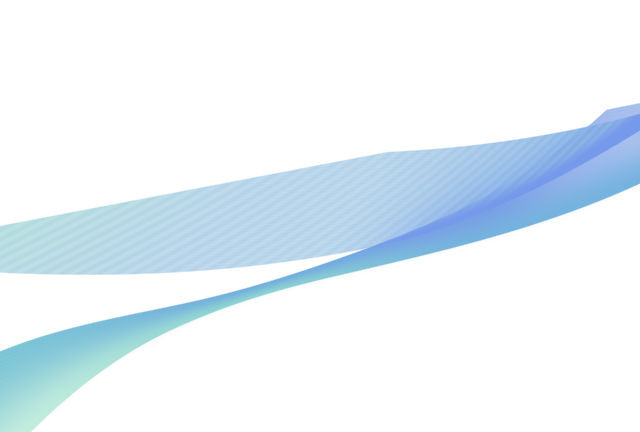
A Shadertoy shader for this background:

```glsl
// Cubic through two knots, each given as (x, height, slope)
float curve(float x, vec3 a, vec3 b) {
    float w = b.x - a.x, t = (x - a.x) / w, s = 1.0 - t;
    return s * s * (1.0 + 2.0 * t) * a.y + t * t * (3.0 - 2.0 * t) * b.y
         + w * t * s * (s * a.z - t * b.z);
}

// Edges of the pale, striped ribbon
float paleTop(float x) {
    return x < 0.6055 ? 0.477 + 0.2827 * x
                      : curve(x, vec3(0.6055, 0.648, 0.074), vec3(1.0, 0.7365, 0.40));
}

float paleBottom(float x) {
    vec3 crossing = vec3(0.573, 0.425, 0.295);
    return x < crossing.x ? curve(x, vec3(0.0, 0.369, -0.074), crossing)
                          : curve(x, crossing, vec3(1.0, 0.698, 0.916));
}

// Edges of the vivid, twisting ribbon
float vividTop(float x) {
    vec3 dip = vec3(0.3125, 0.3058, 0.34);
    vec3 crossing = vec3(0.573, 0.425, 0.546);
    vec3 corner = vec3(0.948, 0.746, 1.359);
    if (x < dip.x) return curve(x, vec3(0.0, 0.1865, 0.606), dip);
    if (x < crossing.x) return curve(x, dip, crossing);
    if (x < corner.x) return curve(x, crossing, corner);
    return corner.y + 0.298 * (x - corner.x);
}

float vividBottom(float x) {
    vec3 bend = vec3(0.2604, 0.2308, 0.709);
    vec3 waist = vec3(0.5208, 0.3596, 0.347);
    if (x < bend.x) return curve(x, vec3(0.048, 0.0, 1.477), bend);
    if (x < waist.x) return curve(x, bend, waist);
    return curve(x, waist, vec3(1.0, 0.575, 0.679));
}

float cover(float d) {
    return clamp(d * iResolution.y / 1.4 + 0.5, 0.0, 1.0);
}

// Wave that fades out where it is too fine to resolve
float stripes(float phase) {
    return cos(6.2832 * phase) * (1.0 - smoothstep(0.25, 0.6, fwidth(phase)));
}

void mainImage(out vec4 fragColor, in vec2 fragCoord) {
    vec2 p = fragCoord / iResolution.xy;
    float x = p.x, y = p.y;
    float pTop = paleTop(x), pBottom = paleBottom(x);
    float vTop = vividTop(x), vBottom = vividBottom(x);
    float paleV = (y - pBottom) / (pTop - pBottom);
    float vividV = clamp((y - vBottom) / (vTop - vBottom), 0.0, 1.0);
    float rightSide = smoothstep(0.5, 0.85, x);

    // Diagonal bands bend upward, crossed by fine lines along the ribbon
    float bands = stripes(46.0 * (y - 0.75 * x - 0.3 * x * x * x));
    float threads = stripes(30.0 * paleV + 9.0 * x);
    float weave = 0.017 * bands + 0.009 * threads;

    // Pale ribbon: aqua to blue, denser near the fold
    vec3 pale = mix(vec3(0.72, 0.87, 0.88), vec3(0.73, 0.84, 0.92),
                    smoothstep(0.0, 0.45, x + 0.15 * (1.0 - paleV)));
    pale = mix(pale, vec3(0.64, 0.78, 0.91), smoothstep(0.55, 0.95, x));
    float fold = exp(-max(y - vTop, 0.0) / 0.07) * smoothstep(0.48, 0.75, x);
    pale = mix(pale, vec3(0.52, 0.68, 0.91), 0.75 * fold);
    pale += weave * vec3(1.2, 0.8, 0.5);

    // Vivid ribbon: mint at lower left, blue toward the right
    vec3 mint = mix(vec3(0.77, 0.93, 0.87), vec3(0.55, 0.83, 0.82),
                    smoothstep(0.0, 0.38, x));
    vec3 lower = mix(mint, vec3(0.46, 0.70, 0.87), smoothstep(0.38, 0.75, x));
    vec3 upper = mix(vec3(0.49, 0.77, 0.84), vec3(0.45, 0.68, 0.87),
                     smoothstep(0.0, 0.42, x));
    upper = mix(upper, vec3(0.47, 0.63, 0.90), smoothstep(0.45, 0.7, x));
    upper = mix(upper, vec3(0.66, 0.75, 0.93), smoothstep(0.75, 1.0, x));
    vec3 vivid = mix(lower, upper, smoothstep(0.0, mix(1.0, 0.6, rightSide), vividV));
    vivid += 0.006 * stripes(vividV * 26.0 + x * 8.0);

    // Overlap with a deep blue crescent along the crease
    float crease = curve(x, vec3(0.573, 0.425, 0.546), vec3(1.0, 0.744, 1.255));
    vec3 overlap = vec3(0.53, 0.69, 0.90) + weave;
    float depth = smoothstep(-0.025, 0.012, crease - y);
    overlap = mix(overlap, vec3(0.46, 0.60, 0.92), depth);
    float overlapMask = cover(y - pBottom) * cover(pTop - y) * step(0.573, x);
    vivid = mix(vivid, overlap, overlapMask);

    // Layer the ribbons over white with a faint rim below
    vec3 color = vec3(1.0);
    color -= 0.03 * exp(-abs(y - vBottom) / 0.004);
    color = mix(color, pale, cover(min(pTop - y, y - pBottom)));
    color = mix(color, vivid, cover(min(vTop - y, y - vBottom)));
    fragColor = vec4(clamp(color, 0.0, 1.0), 1.0);
}
```
